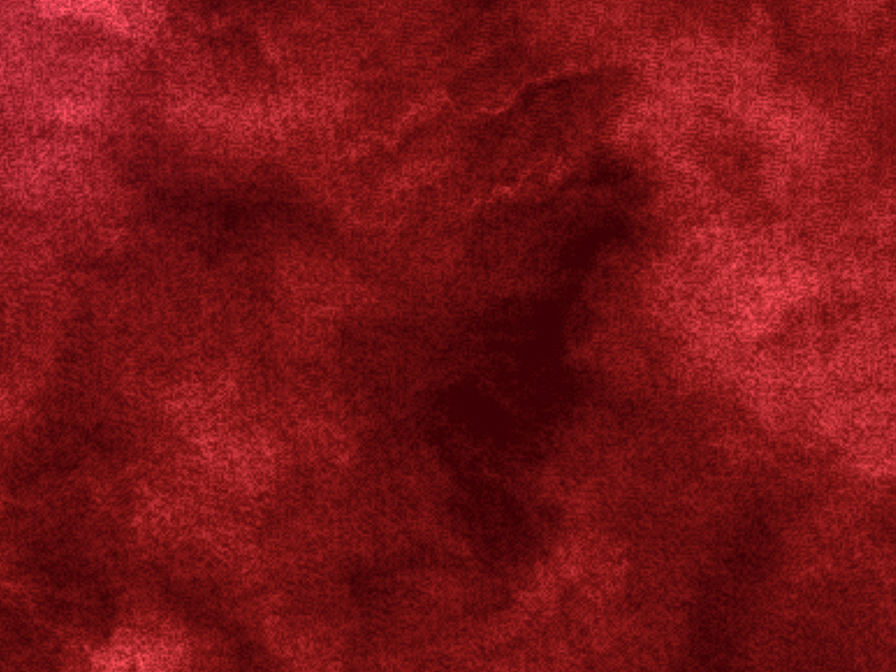
Write a Shadertoy shader that draws this texture.

```glsl
// Crushed red velvet: cloudy nap, brushed diagonal creases and fine pile grain.

#define BASE_TONE 0.462
#define CLOUD_SCALE 4.2
#define CLOUD_CONTRAST 0.68
#define WARP 0.24
#define CREASE_STRENGTH 0.19
#define GRAIN_SCALE 290.0
#define GRAIN_STRENGTH 0.41
#define SHADOW_RED vec3(0.33, 0.03, 0.04)
#define VELVET_RED vec3(0.54, 0.09, 0.09)
#define SHEEN_RED vec3(0.72, 0.178, 0.195)

float hash(vec2 p) {
    return fract(sin(dot(p, vec2(127.1, 311.7))) * 43758.5);
}

float noise(vec2 p) {
    vec2 cell = floor(p), f = fract(p);
    f = f * f * (3.0 - 2.0 * f);
    float low = mix(hash(cell), hash(cell + vec2(1, 0)), f.x);
    float high = mix(hash(cell + vec2(0, 1)), hash(cell + vec2(1, 1)), f.x);
    return mix(low, high, f.y);
}

mat2 rotation(float angle) {
    float c = cos(angle), s = sin(angle);
    return mat2(c, -s, s, c);
}

// Layered noise, centred on zero
float fbm(vec2 p) {
    float sum = 0.0, amplitude = 0.5;
    mat2 turn = rotation(0.6);
    for (int i = 0; i < 6; i++) {
        sum += amplitude * (noise(p) - 0.5);
        p = turn * p * 2.03 + 17.3;
        amplitude *= 0.6;
    }
    return sum;
}

float glow(vec2 uv, vec2 centre, vec2 radius) {
    vec2 d = (uv - centre) / radius;
    return exp(-dot(d, d));
}

// Broken streaks: a bright ridge with a soft shadow along one side
float creases(vec2 p, float angle, float seed) {
    vec2 q = rotation(angle) * p * vec2(3.6, 10.0) + seed;
    q += 1.7 * vec2(fbm(p * 6.0 + seed), fbm(p * 6.0 + seed + 31.0));
    float ridge = 1.0 - abs(2.0 * noise(q) - 1.0);
    float shade = 1.0 - abs(2.0 * noise(q + vec2(0.0, 0.3)) - 1.0);
    float patches = smoothstep(0.3, 0.7, noise(p * 5.5 + seed * 1.7));
    return (pow(ridge, 6.0) - 0.65 * pow(shade, 4.0)) * patches;
}

// Broad light and shade across the cloth
float lighting(vec2 uv) {
    float light = 0.19 * glow(uv, vec2(0.0, 0.95), vec2(0.26, 0.38));
    light += 0.17 * glow(uv, vec2(0.8, 0.84), vec2(0.24, 0.24));
    light += 0.13 * glow(uv, vec2(0.92, 0.48), vec2(0.2, 0.16));
    light += 0.08 * glow(uv, vec2(0.22, 0.28), vec2(0.2, 0.2));
    light += 0.05 * glow(uv, vec2(0.42, 0.92), vec2(0.14, 0.12));
    light -= 0.15 * glow(uv, vec2(0.58, 0.64), vec2(0.11, 0.42));
    light -= 0.07 * glow(uv, vec2(0.28, 0.72), vec2(0.12, 0.1));
    light -= 0.07 * glow(uv, vec2(0.5, 0.05), vec2(0.4, 0.2));
    return light;
}

void mainImage(out vec4 fragColor, in vec2 fragCoord) {
    vec2 uv = fragCoord / iResolution.xy;
    vec2 p = fragCoord / iResolution.y;

    // Cloudy patches of brushed nap
    vec2 drift = vec2(fbm(p * 3.6 + 5.2), fbm(p * 3.6 + 41.7));
    vec2 bent = p + WARP * drift;
    float cloud = fbm(bent * CLOUD_SCALE + 9.4);
    float tone = CLOUD_CONTRAST * cloud + lighting(uv + 0.3 * drift);

    // Creases rise to the right on one side and fall on the other
    float side = smoothstep(0.3, 0.65, uv.x + 0.3 * (uv.y - 0.5));
    float crease = mix(creases(p, -0.65, 23.0), creases(p, 0.5, 58.0), side);
    tone += CREASE_STRENGTH * crease;
    tone = BASE_TONE + tone * (tone > 0.0 ? 1.12 : 0.85);

    // Short pile fibres
    float pile = noise(p * GRAIN_SCALE) - 0.5;
    pile += 0.5 * (noise(p * GRAIN_SCALE * vec2(0.4, 0.55) + 71.0) - 0.5);
    tone *= 1.0 + GRAIN_STRENGTH * pile;
    tone = max(tone, 0.24);

    // Colour ramp through shadow, body and sheen
    vec3 color = tone < VELVET_RED.r
        ? mix(SHADOW_RED, VELVET_RED, (tone - SHADOW_RED.r) / (VELVET_RED.r - SHADOW_RED.r))
        : mix(VELVET_RED, SHEEN_RED, (tone - VELVET_RED.r) / (SHEEN_RED.r - VELVET_RED.r));
    color.b += 0.035 * glow(uv, vec2(0.0, 0.95), vec2(0.22, 0.34));

    fragColor = vec4(clamp(color, 0.0, 1.0), 1.0);
}
```
